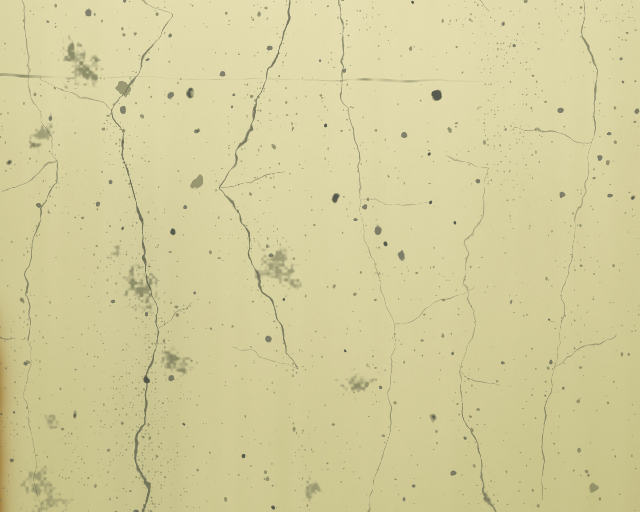
Give the GLSL for this texture, as a Shadertoy shader.

```glsl
// Weathered pale plaster wall with fine cracks, dirt specks, grainy stains and pits.

const vec3 LIGHT = vec3(0.890, 0.862, 0.685);
const vec3 SHADE = vec3(0.765, 0.742, 0.520);
const vec3 STAIN = vec3(0.46, 0.465, 0.34);
const vec3 PIT = vec3(0.25, 0.27, 0.26);
const vec3 RUST = vec3(0.60, 0.44, 0.18);
const float WIDTH = 1.25;        // canvas width in units of its height
const float CRACK_COLUMNS = 6.0;
const float CRACK_ROWS = 3.0;
const int BLOTCHES = 11;
const int PITS = 36;
const float SEAM_Y = 0.852;

float pixel;                     // size of one pixel in canvas units

float hash(vec2 p) {
    vec3 q = fract(vec3(p.xyx + 17.3) * 0.1031);
    q += dot(q, q.yzx + 33.33);
    return fract((q.x + q.y) * q.z);
}

vec2 hash2(vec2 p) { return vec2(hash(p), hash(p + 57.7)); }

float noise(vec2 p) {
    vec2 i = floor(p), f = fract(p);
    f = f * f * (3.0 - 2.0 * f);
    return mix(mix(hash(i), hash(i + vec2(1, 0)), f.x),
               mix(hash(i + vec2(0, 1)), hash(i + vec2(1, 1)), f.x), f.y);
}

float fbm(vec2 p) {
    float sum = 0.0, amp = 0.53;
    for (int i = 0; i < 4; i++) {
        sum += amp * noise(p);
        p = p * 2.03 + 11.7;
        amp *= 0.5;
    }
    return sum;
}

vec2 fbm2(vec2 p) { return vec2(fbm(p), fbm(p + 43.1)) - 0.5; }

// Antialiased coverage of a shape of the given radius
float ink(float dist, float radius) {
    return clamp(0.5 + (radius - dist) / pixel, 0.0, 1.0);
}

// Opacity of one crack segment in x, nearness to it in y
vec2 crackLine(vec2 p, vec2 a, vec2 b, float strength, float grain) {
    vec2 d = b - a;
    float t = clamp(dot(p - a, d) / dot(d, d), 0.0, 1.0);
    float dist = length(p - a - d * t);
    float taper = mix(1.0, 0.45, smoothstep(0.4, 1.0, abs(2.0 * t - 1.0)));
    float w = mix(0.0004, 0.0021, strength) * taper * (0.3 + 1.4 * grain);
    return vec2(ink(dist, w) * mix(0.4, 0.9, strength), strength * exp(-dist * 65.0));
}

vec2 crackNode(vec2 id) {
    vec2 j = hash2(id + 3.0) - 0.5;
    return vec2((id.x + 0.5 + 0.8 * j.x) * WIDTH / CRACK_COLUMNS,
                1.05 - 0.36 * id.y + 0.16 * j.y);
}

// Broken chains of cracks running down, with faint side branches
vec2 cracks(vec2 p) {
    float grain = noise(p * 75.0);
    p += 0.085 * fbm2(p * 6.0) + 0.016 * fbm2(p * 30.0);
    vec2 result = vec2(0.0);
    for (float c = 0.0; c < CRACK_COLUMNS; c++)
    for (float r = 0.0; r < CRACK_ROWS; r++) {
        vec2 id = vec2(c, r), a = crackNode(id);
        float h = hash(id + 21.0);
        if (h > 0.2)
            result = max(result, crackLine(p, a, crackNode(id + vec2(0, 1)), h * h, grain));
        vec2 side = hash2(id + 81.0) - 0.5;
        vec2 tip = a + vec2(sign(side.x) * 0.06 + 0.2 * side.x, 0.16 * side.y);
        result = max(result, crackLine(p, a, tip, 0.3 * hash(id + 7.0), grain));
    }
    return result;
}

float specks(vec2 p, float cells, float density) {
    vec2 q = p * cells, id = floor(q);
    float h = hash(id + 5.0);
    vec2 d = q - id - 0.3 - 0.4 * hash2(id + 9.0);
    d.y *= mix(0.6, 1.4, hash(id + 31.0));
    float radius = mix(0.09, 0.27, pow(hash(id + 13.0), 2.0));
    float dist = length(d) + 0.12 * (noise(q * 5.0) - 0.5);
    return step(h, density) * ink(dist / cells, radius / cells);
}

// Clouds of fine dark grains, mostly in a band on the left
float blotches(vec2 p) {
    float grain = 0.55 * noise(p * 170.0) + 0.45 * noise(p * 70.0);
    vec2 q = p + 0.09 * fbm2(p * 14.0);
    float cover = 0.0;
    for (int i = 0; i < BLOTCHES; i++) {
        vec2 id = vec2(float(i), 4.0), h = hash2(id);
        float x = i < 7 ? mix(0.08, 0.38, h.x) : h.x * WIDTH;
        vec2 d = (q - vec2(x, (float(i % 7) + h.y) / 7.0)) * vec2(1.0, 0.85);
        float r = mix(0.018, 0.046, hash(id + 40.0));
        float m = exp(-dot(d, d) / (r * r));
        float body = smoothstep(0.38, 0.85, 0.75 * m + 0.95 * (grain - 0.5));
        cover = max(cover, body * mix(0.45, 0.85, hash(id + 60.0)));
    }
    return cover;
}

// Small chips: olive rim, some with a dark bluish core
vec3 addPits(vec3 color, vec2 p) {
    float rough = noise(p * 110.0) - 0.5;
    for (int i = 0; i < PITS; i++) {
        vec2 id = vec2(float(i), 90.0), h = hash2(id + 2.0);
        vec2 d = p - hash2(id) * vec2(WIDTH, 1.0);
        float turn = 1.57 + 1.6 * (h.x - 0.5);
        d = mat2(cos(turn), -sin(turn), sin(turn), cos(turn)) * d * vec2(1.0, 1.3);
        float r = mix(0.003, 0.015, pow(h.y, 3.0));
        float dist = length(d) + 0.9 * r * rough;
        float core = step(0.35, hash(id + 70.0));
        color = mix(color, STAIN, 0.65 * ink(dist, r));
        color = mix(color, PIT, 0.75 * core * ink(dist + 0.3 * r * rough, 0.72 * r));
    }
    return color;
}

void mainImage(out vec4 fragColor, in vec2 fragCoord) {
    pixel = 1.0 / iResolution.y;
    vec2 uv = fragCoord / iResolution.xy;
    vec2 p = uv * vec2(WIDTH, 1.0);

    // Plaster: darker downwards and at the sides, faint vertical streaks
    float streak = noise(vec2(p.x * 38.0, p.y * 1.5)) - 0.5;
    float shade = 0.74 * (1.0 - uv.y) + 0.25 * pow(abs(2.0 * uv.x - 1.0), 2.5) - 0.05;
    shade += 0.10 * streak + 0.12 * (fbm(p * 5.0) - 0.5) + 0.06 * (noise(p * 210.0) - 0.5);
    vec3 color = mix(LIGHT, SHADE, shade);

    // Rust along the lower left edge
    float rust = exp(-p.x * 75.0) * smoothstep(0.45, 0.25, p.y);
    color = mix(color, RUST, 0.75 * rust * (0.6 + 0.6 * fbm(p * 12.0)));

    // Dirt gathers in streaks, in a left band and along cracks
    vec2 crack = cracks(p);
    float band = exp(-pow((p.x - 0.29) / 0.09, 2.0)) * smoothstep(0.8, 0.5, p.y);
    float dirt = 0.6 * band + 0.5 * smoothstep(0.55, 0.9, noise(vec2(p.x * 22.0, p.y * 4.0)));
    dirt = dirt * smoothstep(0.25, 0.65, fbm(p * 9.0)) + 0.8 * crack.y;
    color = mix(color, STAIN, 0.06 * band);
    color = mix(color, STAIN, 0.6 * specks(p, 160.0, 0.02 + 0.30 * dirt));
    color = mix(color, STAIN, 0.7 * specks(p + 3.1, 75.0, 0.025 + 0.07 * dirt));
    color = mix(color, PIT, 0.6 * specks(p + 7.7, 42.0, 0.025));

    // Horizontal seam with a pale lower lip
    float seamDist = p.y - SEAM_Y + 0.012 * p.x - 0.008 * (fbm(p * 14.0) - 0.5);
    float wear = noise(vec2(p.x * 45.0, 2.0)) * smoothstep(1.05, 0.85, p.x);
    float heavy = smoothstep(0.13, 0.06, p.x) + exp(-pow((p.x - 0.76) / 0.08, 2.0));
    color = mix(color, LIGHT, 0.4 * wear * ink(abs(seamDist + 0.004), 0.001));
    color = mix(color, STAIN, wear * (0.3 + 0.7 * heavy) * ink(abs(seamDist), 0.0007 + 0.002 * heavy));

    color = mix(color, STAIN, blotches(p));
    color = mix(color, mix(STAIN, PIT, 0.4), crack.x);
    color = addPits(color, p);
    fragColor = vec4(color, 1.0);
}
```
